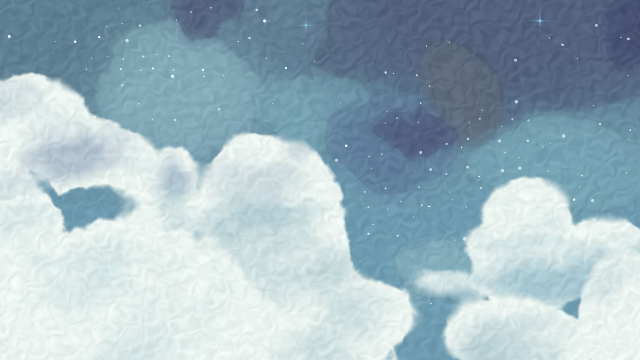
Reproduce this texture procedurally as a WebGL 2 fragment shader.

```glsl
#version 300 es
precision highp float;
// Painted night sky with billowing clouds: warped elliptical washes tint the sky,
// hashed grids scatter stars, and clouds are smooth unions of ellipses roughened
// by gradient noise. Each ellipse is a vec4 of centre and radii.
uniform vec2 u_resolution;
out vec4 fragColor;

const vec3 WHITE = vec3(.92, .955, .94);
const vec3 SHADE = vec3(.71, .81, .83);
const vec3 LAVENDER = vec3(.69, .76, .81);
const vec3 TEAL = vec3(.47, .65, .71);
const vec3 PALE = vec3(.53, .69, .74);
const vec3 SLATE = vec3(.37, .5, .57);
const vec3 INDIGO = vec3(.31, .36, .48);

vec2 hash2(vec2 p) {
  vec3 q = fract(p.xyx * vec3(.1031, .103, .0973));
  q += dot(q, q.yzx + 33.33);
  return fract((q.xx + q.yz) * q.zy);
}

float corner(vec2 cell, vec2 offset) {
  float a = 6.2832 * hash2(cell).x;
  return dot(vec2(cos(a), sin(a)), offset);
}

float noise(vec2 p) {
  vec2 i = floor(p), f = fract(p), u = f * f * (3. - 2. * f), e = vec2(1, 0);
  return mix(mix(corner(i, f), corner(i + e, f - e), u.x),
             mix(corner(i + e.yx, f - e.yx), corner(i + 1., f - 1.), u.x), u.y);
}

float fbm(vec2 p) {
  float sum = 0., amp = .65;
  for (int i = 0; i < 5; i++) {
    sum += amp * noise(p);
    p = mat2(1.6, 1.2, -1.2, 1.6) * p + 7.3;
    amp *= .5;
  }
  return sum;
}

float radial(vec2 p, vec4 e) { return length((p - e.xy) / e.zw); }

float ellipse(vec2 p, vec4 e) { return (radial(p, e) - 1.) * min(e.z, e.w); }

float glow(vec2 p, vec4 e) { float r = radial(p, e); return exp(-r * r); }

// Smooth union with one more ellipse
void lobe(inout float d, vec2 p, vec4 shape) {
  float e = ellipse(p, shape), h = max(.025 - abs(d - e), 0.);
  d = min(d, e) - h * h * 10.;
}

// Soft tint with a half-crisp boundary and settled pigment
void wash(inout vec3 col, vec2 p, vec4 shape, vec3 tint) {
  float e = radial(p, shape) - 1.;
  float mask = .5 * smoothstep(.5, -.6, e) + .35 * smoothstep(.05, -.05, e);
  col = mix(col, tint, mask) * (1. - .06 * exp(-abs(e) * 35.));
}

float starLayer(vec2 p, float scale, float density) {
  vec2 cell = floor(p * scale), h = hash2(cell + scale), k = hash2(cell + 51.7);
  float d = length(fract(p * scale) - .2 - .6 * h) / scale;
  float radius = mix(.0012, .0045, k.y * k.y);
  return step(k.x, density) * smoothstep(radius + .0016, radius - .001, d);
}

float sparkle(vec2 p) {
  vec2 a = abs(p);
  return exp(-a.x * 700. - a.y * 85.) + exp(-a.y * 700. - a.x * 85.);
}

// Bright rim and mottled interior; dim darkens the hollows
void cloud(inout vec3 col, vec2 p, float d, vec3 shade, float dim) {
  float mottled = fbm(p * vec2(4, 6) + .4 * fbm(p * 9.));
  float lit = clamp(.62 + 1.3 * mottled + .45 * exp(min(d, 0.) * 22.) - dim, 0., 1.);
  float soft = .006 + .014 * smoothstep(-.1, .4, noise(p * 8. + 3.));
  col = mix(col, mix(shade, WHITE, lit), smoothstep(soft, -soft, d));
}

void main() {
  vec2 p = gl_FragCoord.xy / u_resolution * vec2(16. / 9., 1);
  vec2 w = p + .11 * vec2(fbm(p * 4.), fbm(p * 4. + 17.));

  // Sky washes
  vec3 col = mix(vec3(.43, .61, .69), vec3(.39, .51, .59), smoothstep(.3, 1., w.y));
  wash(col, w, vec4(.12, .93, .34, .2), SLATE);
  wash(col, w, vec4(.5, .76, .22, .2), PALE);
  wash(col, w, vec4(.86, .68, .17, .14), TEAL);
  wash(col, w, vec4(.59, 1.02, .13, .09), INDIGO);
  wash(col, w, vec4(1.42, .93, .54, .25), INDIGO);
  wash(col, w, vec4(1.28, .74, .13, .13), vec3(.37, .42, .48));
  wash(col, w, vec4(1.08, .61, .17, .12), vec3(.37, .48, .6));
  wash(col, w, vec4(1.15, .65, .09, .05), INDIGO);
  wash(col, w, vec4(1.55, .54, .27, .13), TEAL);
  wash(col, w, vec4(1.76, .92, .1, .11), vec3(.27, .31, .44));
  wash(col, w, vec4(1.24, .24, .13, .09), PALE);

  // Stars, denser along a band and at upper left
  float density = .08 + .45 * glow(p, vec4(1.22, .54, .35, .18)) + .25 * glow(p, vec4(.45, .85, .3, .2));
  float stars = starLayer(p, 13., density) + .7 * starLayer(p + 4., 22., density);
  col = mix(col, vec3(.9, .97, .97), min(stars, 1.));
  col += vec3(.3, .58, .65) * (sparkle(p - vec2(1.5, .942)) + .6 * sparkle(p - vec2(.85, .93)));

  // Left bank: rear billows around a gap of sky
  float rough = .045 * fbm(p * 8.) + .012 * (abs(noise(p * 24.)) - .2), d = 1.;
  lobe(d, p, vec4(.07, .65, .17, .14));
  lobe(d, p, vec4(.255, .56, .15, .115));
  lobe(d, p, vec4(.38, .53, .08, .08));
  lobe(d, p, vec4(.486, .514, .076, .086));
  lobe(d, p, vec4(.44, .42, .115, .13));
  lobe(d, p, vec4(.73, .456, .2, .165));
  lobe(d, p, vec4(.845, .45, .1, .11));
  lobe(d, p, vec4(.764, .26, .215, .21));
  lobe(d, p, vec4(.972, .11, .185, .127));
  lobe(d, p, vec4(.6, -.02, .46, .2));
  lobe(d, p, vec4(0, .47, .11, .09));
  d = max(d, -ellipse(p, vec4(.236, .426, .115, .055))) + rough;
  float dim = .8 * glow(p, vec4(.17, .56, .12, .06)) + .9 * glow(p, vec4(.48, .49, .04, .08))
    + .5 * glow(p, vec4(.64, .34, .15, .07));
  cloud(col, p, d, mix(SHADE, LAVENDER, smoothstep(.4, .55, p.y)), dim);

  // Left bank: front billows
  d = ellipse(p, vec4(.046, .305, .16, .16));
  lobe(d, p, vec4(.33, .05, .42, .335));
  dim = .4 * glow(p, vec4(.25, .25, .13, .07)) - .15;
  cloud(col, p, d + rough, vec3(.78, .87, .88), dim);

  // Right bank: rear, front, then pale edge
  d = ellipse(p, vec4(1.47, .387, .127, .12));
  lobe(d, p, vec4(1.412, .317, .127, .081));
  lobe(d, p, vec4(1.678, .282, .139, .116));
  lobe(d, p, vec4(1.308, .22, .104, .03));
  lobe(d, p, vec4(1.48, .225, .17, .09));
  dim = .8 * glow(p, vec4(1.5, .2, .17, .06));
  cloud(col, p, d + .8 * rough, vec3(.65, .78, .82), dim);
  d = ellipse(p, vec4(1.412, .07, .18, .105));
  lobe(d, p, vec4(1.55, .04, .1, .088));
  cloud(col, p, d + .7 * rough, SHADE, .4 * glow(p, vec4(1.4, 0, .2, .06)));
  d = ellipse(p, vec4(1.735, .12, .13, .175));
  cloud(col, p, d + .5 * rough, SHADE, -.35);

  // Brush relief
  vec2 q = p * 48. + 1.4 * vec2(noise(p * 30.), noise(p * 30. + 9.));
  col += .07 * (noise(q) - noise(q + vec2(.25, -.3)));
  fragColor = vec4(clamp(col, 0., 1.), 1);
}
```
